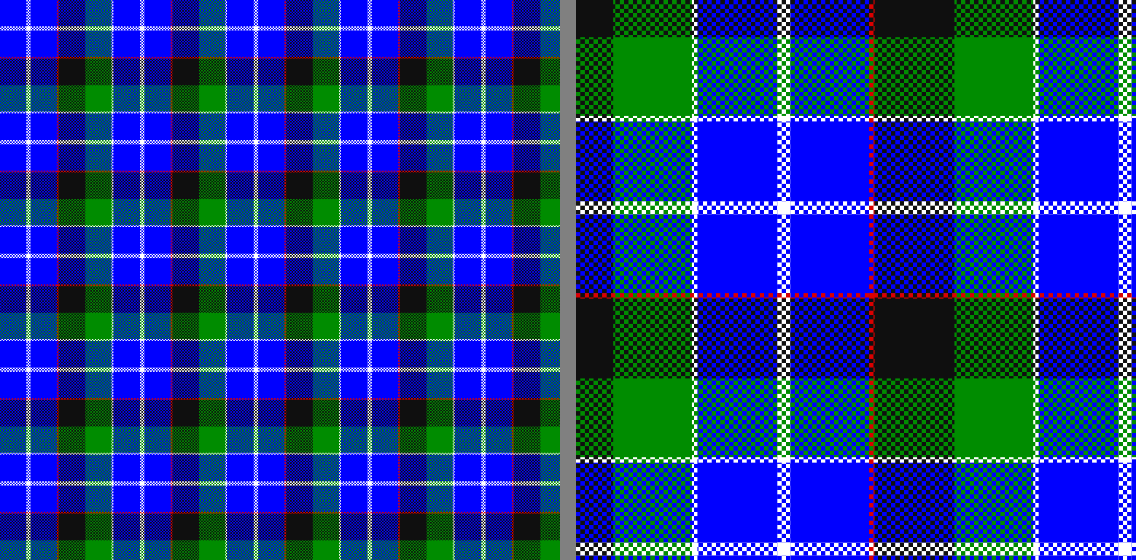
Left: the whole. Right: its middle third, enlarged.
Give the GLSL for this pattern, as a Shadertoy shader.

```glsl
const float CANVAS_THREADS = 768.0;  // threads along the canvas height
const float SETT = 156.0;            // threads in one repeat
const float CHECK = 2.0;             // threads in one weave check
const float WEAVE_SOFTNESS = 0.6;    // weave filter width in pixels

// Stripe limits in threads from the start of the sett
const vec2 WIDE_WHITE = vec2(36.0, 42.0);
const vec2 RED_LINE   = vec2(78.0, 80.5);
const vec2 BLACK_BAND = vec2(80.5, 117.0);
const vec2 GREEN_BAND = vec2(117.0, 153.0);
const vec2 THIN_WHITE = vec2(153.0, 155.5);

const vec3 BLUE  = vec3(0.0, 0.0, 1.0);
const vec3 BLACK = vec3(0.06);
const vec3 GREEN = vec3(0.0, 0.55, 0.0);
const vec3 WHITE = vec3(1.0);
const vec3 RED   = vec3(0.86, 0.0, 0.0);

// Share of a filter of the given width that a stripe covers
float coverage(float x, vec2 stripe, float width) {
    float overlap = min(x + 0.5 * width, stripe.y) - max(x - 0.5 * width, stripe.x);
    return clamp(overlap / width, 0.0, 1.0);
}

// Thread colour at a position across the sett
vec3 threadColor(float position, float width) {
    float x = mod(position, SETT);
    vec3 color = BLUE;
    color += (WHITE - BLUE) * coverage(x, WIDE_WHITE, width);
    color += (RED   - BLUE) * coverage(x, RED_LINE, width);
    color += (BLACK - BLUE) * coverage(x, BLACK_BAND, width);
    color += (GREEN - BLUE) * coverage(x, GREEN_BAND, width);
    color += (WHITE - BLUE) * coverage(x, THIN_WHITE, width);
    return color;
}

// Integral of a square wave of period two
vec2 squareIntegral(vec2 x) {
    return 1.0 - abs(mod(x, 2.0) - 1.0);
}

// Box-filtered checkerboard: 1 shows the warp, 0 the weft
float weave(vec2 p, float width) {
    vec2 wave = (squareIntegral(p + 0.5 * width) - squareIntegral(p - 0.5 * width)) / width;
    return 0.5 + 0.5 * wave.x * wave.y;
}

void mainImage(out vec4 fragColor, in vec2 fragCoord) {
    // Threads are counted from the upper left corner
    float pixel = CANVAS_THREADS / iResolution.y;
    vec2 thread = vec2(fragCoord.x, iResolution.y - fragCoord.y) * pixel;

    vec3 warp = threadColor(thread.x, pixel);
    vec3 weft = threadColor(thread.y, pixel);
    float warpOnTop = weave(thread / CHECK, WEAVE_SOFTNESS * pixel / CHECK);

    fragColor = vec4(mix(weft, warp, warpOnTop), 1.0);
}
```
